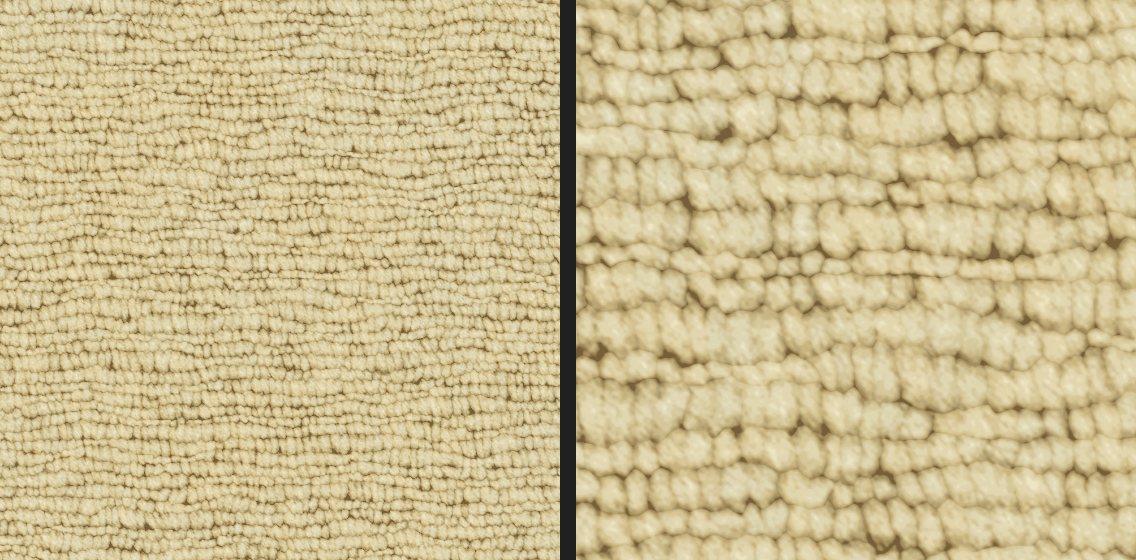
Left, the full canvas; right, a detail of the centre.
Write a Shadertoy shader that draws this texture.

```glsl
const vec2 LOOPS = vec2(66.0, 46.0);   // loops across, rows up the canvas
const float BLEND = 17.0;              // crispness of the creases

const vec3 HOLLOW = vec3(0.46, 0.37, 0.22);
const vec3 UMBER  = vec3(0.65, 0.56, 0.36);
const vec3 DUST   = vec3(0.72, 0.65, 0.47);
const vec3 TAN    = vec3(0.79, 0.71, 0.50);
const vec3 STRAW  = vec3(0.84, 0.78, 0.60);
const vec3 CREAM  = vec3(0.88, 0.84, 0.69);
const vec3 SHINE  = vec3(0.93, 0.90, 0.78);

float hash(vec2 p) {
    vec3 q = fract(p.xyx * 0.1031);
    q += dot(q, q.yzx + 33.33);
    return fract((q.x + q.y) * q.z);
}

float noise(vec2 p) {
    vec2 cell = floor(p), f = fract(p);
    f = f * f * (3.0 - 2.0 * f);
    float low = mix(hash(cell), hash(cell + vec2(1, 0)), f.x);
    float high = mix(hash(cell + vec2(0, 1)), hash(cell + vec2(1, 1)), f.x);
    return mix(low, high, f.y);
}

// Wandering seam below a row; two seams pinch and swell the row between
float seam(float x, float row) {
    return row + 0.78 * (noise(vec2(x * 0.20 + 5.3 * row, row + 200.0)) - 0.5);
}

// Soft union of domed loops: x height, y upward facing, z tint of the loop
vec3 loopPile(vec2 p) {
    vec3 sum = vec3(0.0);
    for (int j = -1; j <= 1; j++) {
        float row = floor(p.y) + float(j);
        float shift = 10.0 * hash(vec2(row, 71.0));
        float x = p.x + shift;
        for (int i = -1; i <= 1; i++) {
            vec2 id = vec2(floor(x) + float(i), row);
            float a = hash(id + 13.7), b = hash(id + 57.3), c = hash(id + 91.1);
            float along = id.x + 0.5 - shift;
            float bottom = seam(along, row), top = seam(along, row + 1.0);
            float thick = max(top - bottom, 0.35);

            vec2 centre = vec2(id.x + 0.5 + 0.36 * (a - 0.5), 0.5 * (bottom + top) + 0.16 * (b - 0.5));
            vec2 radius = vec2(0.64 + 0.20 * c, 0.54 * thick + 0.03 + 0.08 * b);
            vec2 d = vec2(x, p.y) - centre;
            d.x += d.y * (0.15 + 0.6 * (a - 0.5));
            d /= radius;

            float height = 1.0 - pow(dot(d, d), 1.15) + 0.18 * (c - 0.5) + 0.05 * (thick - 1.0);
            float weight = exp(BLEND * height);
            sum += weight * vec3(1.0, clamp(d.y, -1.0, 1.0), a);
        }
    }
    return vec3(log(max(sum.x, 1e-20)) / BLEND, sum.yz / max(sum.x, 1e-20));
}

// Fine strands crossing the loops in two leaning directions, with fuzz
float fibres(vec2 uv) {
    vec2 left = vec2(uv.x + 0.6 * uv.y, uv.y - 0.6 * uv.x);
    vec2 right = vec2(uv.x - 0.8 * uv.y, uv.y + 0.8 * uv.x);
    float strands = noise(left * vec2(320.0, 150.0)) + noise(right * vec2(170.0, 330.0) + 37.0) - 1.0;
    return strands + 0.7 * (noise(uv * 430.0 + 11.0) - 0.5);
}

vec3 yarnColour(float shade) {
    vec3 c = mix(HOLLOW, UMBER, smoothstep(-0.30, 0.06, shade));
    c = mix(c, DUST, smoothstep(0.06, 0.26, shade));
    c = mix(c, TAN, smoothstep(0.26, 0.44, shade));
    c = mix(c, STRAW, smoothstep(0.44, 0.66, shade));
    c = mix(c, CREAM, smoothstep(0.66, 0.94, shade));
    return mix(c, SHINE, smoothstep(0.98, 1.30, shade));
}

void mainImage(out vec4 fragColor, in vec2 fragCoord) {
    vec2 uv = fragCoord / iResolution.y;

    // Gentle waviness shared by rows, then ragged yarn edges
    vec2 p = uv * LOOPS;
    p.y += 0.8 * (noise(uv * vec2(7.0, 6.0)) - 0.5) + 0.45 * (noise(uv * 19.0 + 9.0) - 0.5);
    p.x += 0.9 * (noise(uv * 23.0 + 63.0) - 0.5);
    p += 0.24 * (vec2(noise(uv * 130.0), noise(uv * 130.0 + 47.0)) - 0.5);

    // Creases deepen and fade unevenly
    vec3 pile = loopPile(p);
    float depth = mix(0.70, 1.40, noise(uv * vec2(30.0, 60.0) + 83.0));
    float shade = 1.0 - depth * (1.0 - pile.x);
    shade += 0.17 * pile.y + 0.34 * fibres(uv) + 0.10 * (pile.z - 0.5) - 0.03;
    vec3 colour = yarnColour(shade);

    // Warm and pale drift over loops and wider patches
    float warmth = 0.6 * (pile.z - 0.5) + 0.5 * (noise(uv * 5.0 + 21.0) - 0.5);
    colour *= 1.0 + warmth * vec3(0.02, -0.015, -0.08);

    fragColor = vec4(colour, 1.0);
}
```
